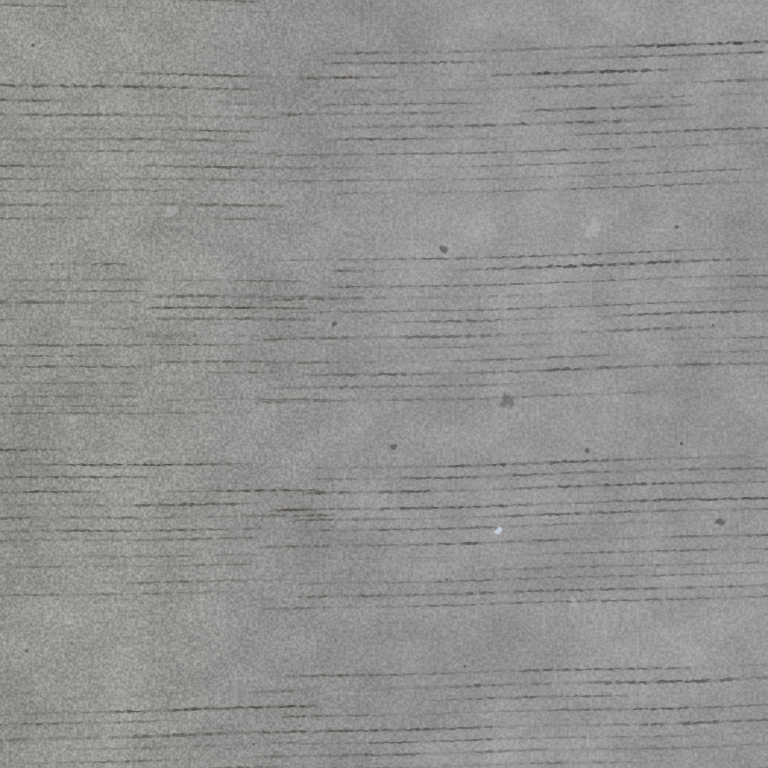
Reproduce this texture procedurally as a WebGL 1 fragment shader.

```glsl
precision highp float;
// Weathered grey concrete with bands of thin, broken, almost level grooves.
// Two panels of grooves meet at a ragged seam; gradient noise gives the grain
// and stains, and hashed cells scatter dark pits and a few pale chips.
uniform vec2 u_resolution;

float hash(vec2 p) {
  vec3 q = fract(vec3(p.xyx) * 0.1031);
  q += dot(q, q.yzx + 33.33);
  return fract((q.x + q.y) * q.z);
}

vec2 gradient(vec2 cell) {
  float angle = 6.2832 * hash(cell + 57.0);
  return vec2(cos(angle), sin(angle));
}

float noise(vec2 p) {
  vec2 i = floor(p), f = fract(p);
  vec2 u = f * f * f * (f * (f * 6.0 - 15.0) + 10.0);
  vec2 e = vec2(1.0, 0.0);
  float low = mix(dot(gradient(i), f), dot(gradient(i + e), f - e), u.x);
  float high = mix(dot(gradient(i + e.yx), f - e.yx), dot(gradient(i + 1.0), f - 1.0), u.x);
  return mix(low, high, u.y);
}

float fbm(vec2 p) {
  float sum = 0.0, gain = 1.0;
  for (int i = 0; i < 4; i++) {
    sum += gain * noise(p);
    p = p * 2.03 + 17.3;
    gain *= 0.5;
  }
  return sum;
}

// Groove darkness for one panel; depth runs down from the top of its first band.
// side is +1 for the panel right of the seam and -1 for the one left of it.
float grooves(vec2 p, float depth, float side, float pixel) {
  const float period = 0.272, spacing = 0.0168;
  depth += 0.004 * noise(p * vec2(4.0, 2.0) + side) + 0.0016 * noise(p * vec2(130.0, 30.0));
  float band = floor(depth / period);
  float row = (depth - band * period) / spacing;
  float line = floor(row);
  vec2 id = vec2(line + 31.0 * side + 60.0, band + 9.0);

  float offset = abs(fract(row) - 0.5 + 0.4 * (hash(id) - 0.5)) * spacing;
  float width = mix(0.0009, 0.0018, hash(id + 6.1)) + 0.0016 * noise(p * vec2(150.0, 60.0) + id);
  float cut = 1.0 - smoothstep(width - pixel * 0.6, width + pixel * 0.8, offset);
  float shade = 0.12 * (1.0 - smoothstep(0.001, 0.0045, offset));

  // Rows fade down the band; each wears away in places and crumbles finely.
  float wear = smoothstep(-0.45, 0.25, noise(vec2(p.x * 4.5 + id.y * 3.7, id.x * 7.37)));
  float dashes = smoothstep(-0.45, 0.1, noise(vec2(p.x * 28.0, id.x * 3.19 + id.y)));
  float crumbs = smoothstep(-0.4, 0.15, noise(p * vec2(120.0, 40.0) + id.yx));
  float strength = mix(1.0, 0.62, line / 12.0) * mix(0.6, 1.0, hash(id + 4.7));
  float seam = 0.385 + 0.12 * (hash(id + 11.3) - 0.5);
  float inside = smoothstep(-0.005, 0.015, side * (p.x - seam));
  float mark = max(cut * mix(0.3, 1.0, dashes * crumbs), shade);
  return mark * strength * wear * inside * step(line, 11.5);
}

// Ragged spots, at most one per cell; returns their coverage.
float spots(vec2 p, float cells, float share, float size, float seed) {
  vec2 id = floor(p * cells) + seed;
  vec2 centre = 0.2 + 0.6 * vec2(hash(id + 3.1), hash(id + 8.6));
  float radius = size * mix(0.35, 1.0, pow(hash(id + 5.2), 3.0));
  float away = length(fract(p * cells) - centre) / cells;
  away += radius * 0.9 * noise(p * 130.0 + seed);
  return step(hash(id), share) * (1.0 - smoothstep(radius * 0.4, radius * 1.2, away));
}

void main() {
  vec2 p = gl_FragCoord.xy / u_resolution.y;
  float pixel = 1.0 / u_resolution.y;
  float down = 1.0 - p.y;

  // Slab: broad stains and fine grain, rougher towards the left.
  float leftness = 1.0 - smoothstep(0.15, 0.65, p.x);
  float tone = 0.588 - 0.014 * leftness;
  tone += 0.042 * fbm(p * 3.5 + 2.0) + 0.042 * fbm(p * vec2(16.0, 22.0));
  float grain = noise(p * 262.0) + 0.6 * noise(p * 139.0 + 40.0);
  tone += mix(0.078, 0.115, leftness) * grain;
  vec3 tint = mix(vec3(1.006, 0.996, 0.996), vec3(1.006, 1.0, 0.984), leftness);
  vec3 color = tone * tint;

  // Grooves: the left panel tilts with height and some of its bands are shifted.
  float rightDepth = down + 0.028 * p.x - 0.071;
  float leftDepth = down + mix(-0.025, 0.03, down) * p.x - 0.087;
  leftDepth += 0.05 * step(abs(down - 0.69), 0.15);
  float joint = p.x - 0.19 - 0.04 * noise(vec2(down * 45.0, 3.0));
  float jointBand = step(abs(down - 0.42), 0.11);
  leftDepth += 0.022 * step(joint, 0.0) * jointBand;
  float left = grooves(p, leftDepth, -1.0, pixel);
  left *= mix(1.0, smoothstep(0.0, 0.012, abs(joint)), jointBand);
  float groove = max(grooves(p, rightDepth, 1.0, pixel), left);
  color = mix(color, vec3(0.29, 0.28, 0.265), 0.95 * groove);

  // Dark pits, pale scuffs and bluish white chips.
  float pits = max(spots(p, 11.0, 0.14, 0.006, 20.0), 0.7 * spots(p, 5.0, 0.06, 0.013, 71.0));
  color = mix(color, vec3(0.33, 0.33, 0.32), 0.7 * pits);
  color = mix(color, vec3(0.72, 0.71, 0.71), 0.5 * spots(p, 6.0, 0.12, 0.016, 140.0));
  color = mix(color, vec3(0.78, 0.83, 0.89), 0.9 * spots(p, 4.0, 0.1, 0.014, 203.0));

  gl_FragColor = vec4(clamp(color, 0.0, 1.0), 1.0);
}
```
